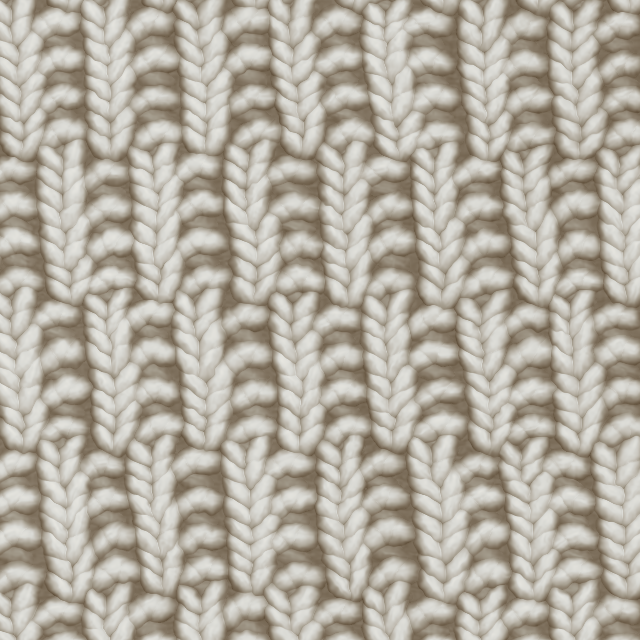
Reproduce this texture procedurally as a three.js fragment shader.

```glsl
// Cream hand-knit wool: staggered blocks of knit ribs and purl bumps, four stitches tall.
// Each stitch is a few tilted paraboloid plies merged into one height field, which is
// then lit from above, darkened in the hollows and coloured along a wool ramp.
varying vec2 vUv;

const float COLUMN = 0.0731;              // width of one stitch column
const float STITCH = 0.785;               // stitch height, in columns
const float BLOCK = 4.0;                  // stitches per block
const vec2 ORIGIN = vec2(-0.0095, 0.073); // corner of a block
const float LEAN = 0.065;                 // sideways drift per stitch
const float JITTER = 0.10;
const float FLOOR_HEIGHT = -0.05;
const float BLEND = 0.035;                // softness of the creases
const float RELIEF = 0.62;
const vec3 LIGHT = vec3(0.12, 0.46, 0.88);

const vec3 HOLLOW = vec3(0.30, 0.23, 0.15);
const vec3 UMBER = vec3(0.44, 0.38, 0.30);
const vec3 TAN = vec3(0.54, 0.49, 0.42);
const vec3 OAT = vec3(0.64, 0.61, 0.55);
const vec3 WOOL = vec3(0.75, 0.73, 0.69);
const vec3 CREAM = vec3(0.85, 0.85, 0.83);
const vec3 GLOW = vec3(0.92, 0.915, 0.89);

vec2 hash2(vec2 p) {
  vec3 a = fract(p.xyx * vec3(0.1031, 0.1030, 0.0973));
  a += dot(a, a.yzx + 33.33);
  return fract((a.xx + a.yz) * a.zy);
}

float noise(vec2 p) {
  vec2 i = floor(p), f = fract(p);
  f = f * f * (3.0 - 2.0 * f);
  float low = mix(hash2(i).x, hash2(i + vec2(1.0, 0.0)).x, f.x);
  float high = mix(hash2(i + vec2(0.0, 1.0)).x, hash2(i + 1.0).x, f.x);
  return mix(low, high, f.y);
}

float smoothMax(float a, float b) {
  float e = max(BLEND - abs(a - b), 0.0) / BLEND;
  return max(a, b) + e * e * BLEND * 0.25;
}

// Adds one ply; top holds the height and the fibre coordinates of the upper ply
void ply(inout vec3 top, vec2 d, float angle, vec2 size, float crown, float fall, vec2 seed) {
  float c = cos(angle), s = sin(angle);
  vec2 along = vec2(c * d.x + s * d.y, c * d.y - s * d.x);
  vec2 e = along / size;
  float h = crown - fall * dot(e, e);
  if (h > top.x) top.yz = along + seed;
  top.x = smoothMax(top.x, h);
}

void knitStitch(inout vec3 top, vec2 d, vec2 rnd, float crown) {
  for (int i = 0; i < 2; i++) {
    float y = (float(i) - 0.5) * STITCH * 0.5;
    vec2 seed = rnd * 40.0 + float(i) * 7.0;
    ply(top, d - vec2(-0.23, y), -0.95 + 0.2 * (rnd.x - 0.5), vec2(0.27, 0.15), crown, 0.15, seed);
    ply(top, d - vec2(0.19 + 0.05 * float(i), y + 0.06), 1.12 + 0.3 * (rnd.y - 0.5),
        vec2(0.33, 0.165), crown - 0.015, 0.15, seed + 3.0);
  }
}

void purlStitch(inout vec3 top, vec2 d, vec2 rnd, float crown) {
  vec2 seed = rnd * 40.0;
  // Strand lying deep between two bumps
  ply(top, d - vec2(-0.08, -0.39), -0.25, vec2(0.36, 0.17), 0.10, 0.10, seed + 5.0);
  // Arched bump: three plies, rising and then curling down at the right
  for (int i = 0; i < 3; i++) {
    float k = float(i) - 1.0;
    vec2 c = vec2(-0.10 + 0.22 * k, 0.05 + 0.05 * k - 0.09 * k * k);
    ply(top, d - c, 0.38 - 0.32 * k + 0.4 * (rnd.x - 0.5), vec2(0.25, 0.18),
        crown - 0.04 * abs(k), 0.13, seed + float(i) * 7.0);
  }
}

vec3 knitting(vec2 q) {
  vec3 top = vec3(FLOOR_HEIGHT, q);
  vec2 home = floor(q / vec2(1.0, STITCH));
  for (int j = -1; j <= 1; j++) {
    for (int i = -1; i <= 1; i++) {
      vec2 cell = home + vec2(float(i), float(j));
      float block = floor(cell.y / BLOCK);
      float step4 = mod(cell.y, BLOCK) - 1.5;
      vec2 rnd = hash2(cell + 71.0);
      vec2 center = (cell + 0.5) * vec2(1.0, STITCH) + JITTER * (rnd - 0.5);
      center.x += JITTER * (hash2(vec2(cell.x, block) + 19.0).x - 0.5) - LEAN * step4;
      if (mod(cell.x + block, 2.0) > 0.5)
        knitStitch(top, q - center, rnd, 0.42 - 0.05 * step(1.0, abs(step4)) + 0.03 * rnd.y);
      else
        purlStitch(top, q - center, rnd, 0.31 + 0.06 * rnd.y);
    }
  }
  return top;
}

void main() {
  // Uneven tension and fuzzy outlines
  vec2 q = (vUv - ORIGIN) / COLUMN;
  q += 0.16 * (vec2(noise(q * 0.7 + 40.0), noise(q * 0.7 + 90.0)) - 0.5);
  q += 0.06 * (vec2(noise(q * 7.0 + 30.0), noise(q * 7.0 + 60.0)) - 0.5);

  // Relief and light
  vec3 top = knitting(q);
  vec2 eps = vec2(0.025, 0.0);
  vec2 slope = vec2(knitting(q + eps.xy).x, knitting(q + eps.yx).x) - top.x;
  vec3 normal = normalize(vec3(-slope / eps.x * RELIEF, 1.0));
  float diffuse = max(dot(normal, normalize(LIGHT)), 0.0);
  float open = smoothstep(FLOOR_HEIGHT - 0.04, 0.36, top.x);
  float tone = (0.28 + 0.72 * open) * (0.50 + 0.58 * diffuse);

  // Fibres along each ply, loose fuzz and a slow drift of brightness
  tone += 0.10 * (noise(top.yz * vec2(5.0, 18.0)) - 0.5);
  tone += 0.07 * (noise(q * 14.0) - 0.5) + 0.05 * (noise(q * 0.5) - 0.5);
  tone += 0.03 * (0.5 - vUv.x);

  // Wool ramp
  float t = tone * 5.0;
  vec3 color = mix(HOLLOW, UMBER, clamp(t, 0.0, 1.0));
  color = mix(color, TAN, clamp(t - 1.0, 0.0, 1.0));
  color = mix(color, OAT, clamp(t - 2.0, 0.0, 1.0));
  color = mix(color, WOOL, clamp(t - 3.0, 0.0, 1.0));
  color = mix(color, CREAM, clamp(t - 4.0, 0.0, 1.0));
  color = mix(color, GLOW, clamp(t - 5.0, 0.0, 1.0));
  gl_FragColor = vec4(color, 1.0);
}
```
